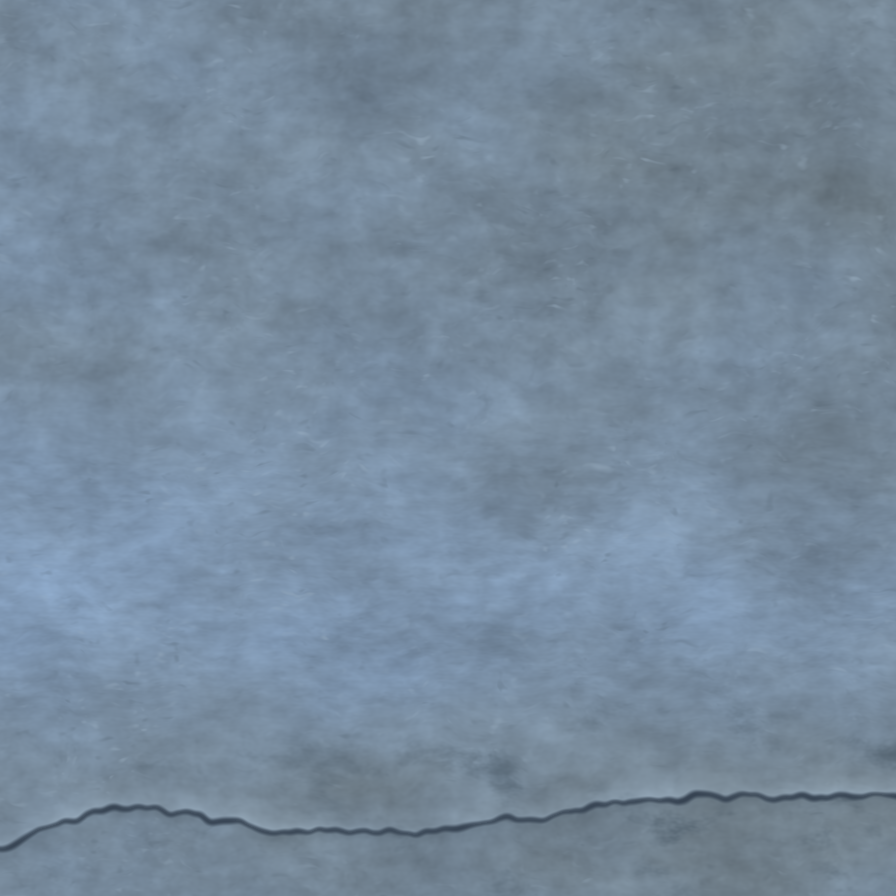
A Shadertoy shader for this texture:

```glsl
const vec3 GREY = vec3(0.442, 0.503, 0.552);
const vec3 BLUE = vec3(0.500, 0.594, 0.702);
const vec3 PALE = vec3(0.62, 0.70, 0.77);
const vec3 STAIN = vec3(0.29, 0.35, 0.40);
const vec3 CRACK = vec3(0.20, 0.25, 0.31);
const float CLOUD_CONTRAST = 0.22;
const float GRAIN_CONTRAST = 0.21;
const float FLECK_STRENGTH = 0.50;
const float NICK_STRENGTH = 0.30;
const float STAIN_STRENGTH = 0.85;
const float CRACK_WIDTH = 0.0042;
const float RIM_WIDTH = 0.017;

vec2 hash2(vec2 p) {
    vec2 q = vec2(dot(p, vec2(127.1, 311.7)), dot(p, vec2(269.5, 183.3)));
    return 2.0 * fract(sin(q) * 43758.5453) - 1.0;
}

// Signed gradient noise
float noise(vec2 p) {
    vec2 i = floor(p), f = fract(p);
    vec2 u = f * f * f * (f * (f * 6.0 - 15.0) + 10.0);
    float a = dot(hash2(i), f);
    float b = dot(hash2(i + vec2(1, 0)), f - vec2(1, 0));
    float c = dot(hash2(i + vec2(0, 1)), f - vec2(0, 1));
    float d = dot(hash2(i + vec2(1, 1)), f - vec2(1, 1));
    return mix(mix(a, b, u.x), mix(c, d, u.x), u.y);
}

float fbm(vec2 p, int octaves) {
    float sum = 0.0, amplitude = 0.6;
    for (int i = 0; i < octaves; i++) {
        sum += amplitude * noise(p);
        p = p * 2.03 + vec2(17.3, 9.1);
        amplitude *= 0.58;
    }
    return sum;
}

float bell(float x, float centre, float width) {
    float d = (x - centre) / width;
    return exp(-d * d);
}

// Height of the wandering, jagged crack
float crackHeight(float x) {
    float h = mix(0.070, 0.110, smoothstep(0.40, 0.80, x));
    h += 0.027 * bell(x, 0.16, 0.10) - 0.020 * bell(x, 0.0, 0.03);
    h += 0.010 * noise(vec2(x * 22.0, 3.7));
    return h + 0.008 * noise(vec2(x * 50.0, 8.4));
}

void mainImage(out vec4 fragColor, in vec2 fragCoord) {
    vec2 uv = fragCoord / iResolution.xy;
    float pixel = 1.0 / iResolution.y;
    vec2 warp = vec2(fbm(uv * 9.0, 3), fbm(uv * 9.0 + 31.0, 3));
    vec2 p = uv + 0.012 * warp;

    // Broad blue wash over grey plaster
    float band = bell(uv.y, 0.35, 0.14) * mix(0.66, 0.34, uv.x);
    float blueness = 0.48 - 0.34 * uv.x * uv.y - 0.14 * uv.x + band;
    blueness -= 0.18 * smoothstep(0.24, 0.12, uv.y);
    blueness += 0.85 * fbm(p * vec2(3.0, 4.5) + 5.0, 4);
    vec3 color = mix(GREY, BLUE, clamp(blueness, -0.1, 1.1));

    // Cloudy mottling, faint vertical runs and fine grain
    float clouds = fbm(p * vec2(6.0, 9.0) + 40.0, 5);
    float runs = noise(p * vec2(22.0, 4.0) + 12.0) * smoothstep(0.35, 0.75, uv.y);
    float lower = smoothstep(0.60, 0.42, uv.y) * smoothstep(0.12, 0.26, uv.y);
    float roundGrain = fbm(p * vec2(34.0, 42.0), 3);
    float flatGrain = fbm(p * vec2(30.0, 72.0) + 70.0, 3);
    float grain = mix(roundGrain, flatGrain, 0.25 + 0.5 * lower);
    color *= 1.0 + CLOUD_CONTRAST * clouds + 0.07 * runs + GRAIN_CONTRAST * grain;

    // Soft pale flecks and dark dabs, gathered in patches
    float patches = smoothstep(-0.20, 0.25, fbm(uv * 5.0 + 90.0, 3));
    float dabs = fbm(p * vec2(46.0, 88.0) + 2.0 * warp, 2);
    float flecks = smoothstep(0.10, 0.48, dabs) * patches;
    float nicks = smoothstep(0.12, 0.50, -dabs) * (0.4 + 0.6 * patches);
    color = mix(color, PALE, FLECK_STRENGTH * flecks);
    color = mix(color, STAIN, NICK_STRENGTH * nicks);

    // Dark stains, denser around the crack
    float height = crackHeight(uv.x);
    float above = uv.y - height;
    float damp = bell(uv.y, 0.10, 0.12) * (0.4 + 0.6 * smoothstep(0.35, 0.7, uv.x));
    float blot = smoothstep(0.06, 0.46, fbm(p * vec2(10.0, 16.0) + 23.0, 5));
    color = mix(color, STAIN, STAIN_STRENGTH * blot * (0.12 + 0.88 * damp));

    // Worn pale lip above the crack
    float rim = smoothstep(-0.002, 0.004, above) * exp(-max(above, 0.0) / RIM_WIDTH);
    color = mix(color, PALE, rim * clamp(0.60 + 0.9 * clouds, 0.15, 0.85));

    // Crack line, measured across its slope, fading and thickening
    float slope = (crackHeight(uv.x + 0.002) - crackHeight(uv.x - 0.002)) / 0.004;
    float dist = abs(above) / sqrt(1.0 + slope * slope);
    float vary = noise(vec2(uv.x * 28.0, 51.3));
    float width = CRACK_WIDTH * (1.0 + 0.8 * vary);
    float line = 1.0 - smoothstep(0.1 * width, width + 1.2 * pixel, dist);
    float shade = exp(-dist / 0.007) * step(above, 0.0);
    color = mix(color, STAIN, 0.35 * shade);
    color = mix(color, CRACK, clamp(0.80 + 0.4 * vary, 0.0, 0.95) * line);

    fragColor = vec4(clamp(color, 0.0, 1.0), 1.0);
}
```
